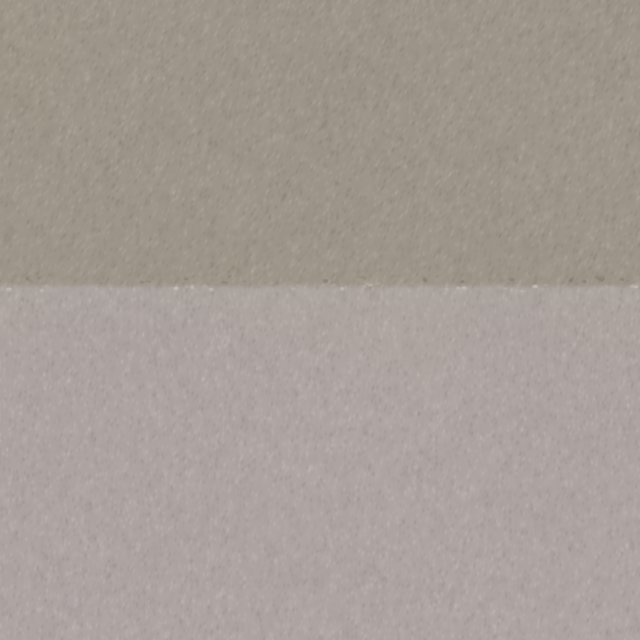
This texture is drawn by a three.js fragment shader. Its source:

```glsl
// Two matte paper-like fields, olive grey above mauve grey, meeting at a worn seam.
// Sparse cellular flecks give the grain, layered sines the soft mottling,
// and small flecks along the seam give its pale chips and dark pits.
varying vec2 vUv;

const vec3 UPPER_COLOR = vec3(0.617, 0.583, 0.538);
const vec3 LOWER_COLOR = vec3(0.679, 0.640, 0.632);
const vec3 SEAM_TINT = vec3(-0.006, 0.001, -0.008);
const vec3 CHIP_COLOR = vec3(0.80, 0.77, 0.73);
const vec3 PIT_COLOR = vec3(0.48, 0.45, 0.40);
const vec3 WARM_TINT = vec3(0.003, 0.001, -0.002);
const float SEAM_HEIGHT = 0.553;
const float SEAM_SOFTNESS = 0.0062;
const float SEAM_WOBBLE = 0.0006;
const float SEAM_RAGGED = 0.0022;
const float FINE_GRAIN = 0.030;
const float COARSE_GRAIN = 0.017;
const float MOTTLE = 0.0045;
const vec2 FINE_CELLS = vec2(215.0, 130.0);
const vec2 COARSE_CELLS = vec2(105.0, 62.0);
const vec2 CHIP_CELLS = vec2(115.0, 150.0);
const vec2 PIT_CELLS = vec2(100.0, 110.0);
const float UPPER_SLANT = 0.35;
const float LOWER_SLANT = 0.12;
const float TAU = 6.28318;

vec3 hash3(vec2 cell) {
  vec3 p = fract(cell.xyx * vec3(0.1031, 0.1030, 0.0973));
  p += dot(p, p.yxz + 33.33);
  return fract((p.xxy + p.yzz) * p.zyx);
}

// Sum of soft cellular flecks; squared tones leave only a few strong ones.
float flecks(vec2 p) {
  vec2 cell = floor(p);
  float total = 0.0;
  for (int j = -1; j <= 1; j++) {
    for (int i = -1; i <= 1; i++) {
      vec2 neighbor = cell + vec2(float(i), float(j));
      vec3 rnd = hash3(neighbor);
      vec2 offset = p - neighbor - rnd.xy;
      float tone = rnd.z * 2.0 - 1.0;
      total += 1.25 * tone * abs(tone) * exp(-5.0 * dot(offset, offset));
    }
  }
  return total;
}

// Broad uneven tone from bent, layered sines.
float mottling(vec2 p) {
  float total = 0.0;
  float weight = 0.5;
  for (int i = 0; i < 4; i++) {
    p += 0.35 * sin(p.yx * 1.7 + float(i));
    total += weight * sin(p.x) * cos(p.y);
    p = mat2(1.4, 1.1, -1.1, 1.4) * p + 1.9;
    weight *= 0.65;
  }
  return total;
}

// Clusters where the seam is most worn.
float wear(float x) {
  float x0 = x - 0.03;
  float wave = 0.5 * cos(TAU * x0 / 0.257) + 0.6 * cos(TAU * x0 / 0.135);
  return smoothstep(-0.4, 0.5, wave);
}

void main() {
  vec2 uv = vUv;

  // Two fields with a soft, slightly ragged seam
  float wobble = sin(uv.x * 61.0) + 0.6 * sin(uv.x * 143.0 + 1.3);
  float above = uv.y - SEAM_HEIGHT - SEAM_WOBBLE * wobble;
  float ragged = above + SEAM_RAGGED * flecks(uv * CHIP_CELLS + 53.0);
  float upper = smoothstep(-SEAM_SOFTNESS, SEAM_SOFTNESS, ragged);
  vec3 lowerColor = LOWER_COLOR + SEAM_TINT * exp(min(above, 0.0) * 7.0);
  vec3 color = mix(lowerColor, UPPER_COLOR, upper);

  // Soft shading and a faint warm drift
  color += MOTTLE * mottling(uv * vec2(9.0, 7.0));
  color += WARM_TINT * mottling(uv * 5.0 + 8.0);

  // Grain, leaning more in the upper field
  float slant = mix(LOWER_SLANT, UPPER_SLANT, upper);
  vec2 slanted = uv - vec2(slant * (uv.y - SEAM_HEIGHT), 0.0);
  float fine = flecks(slanted * FINE_CELLS);
  float coarse = flecks(slanted * COARSE_CELLS + 37.0);
  color += FINE_GRAIN * fine + COARSE_GRAIN * coarse;

  // Pale chips just below the seam, dark pits just above it
  float chip = flecks(uv * CHIP_CELLS + 11.0);
  float chipBand = exp(-pow((above + 0.002) / 0.006, 2.0));
  float chipAmount = smoothstep(0.0, 0.7, chip) * chipBand * wear(uv.x);
  color = mix(color, CHIP_COLOR, 0.8 * chipAmount);
  float pit = flecks(uv * PIT_CELLS + 71.0);
  float pitBand = exp(-pow((above - 0.009) / 0.006, 2.0));
  color = mix(color, PIT_COLOR, 0.55 * smoothstep(0.25, 0.8, -pit) * pitBand);

  gl_FragColor = vec4(color, 1.0);
}
```
